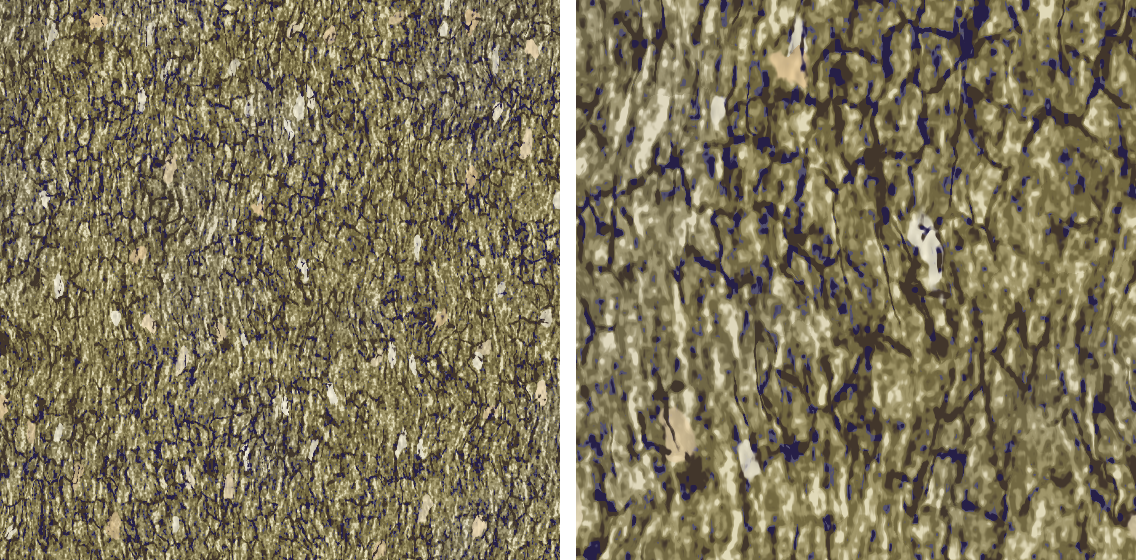
Left, the full canvas; right, a detail of the centre.
Write a WebGL 1 fragment shader that draws this texture.

```glsl
precision highp float;
uniform vec2 u_resolution;

const vec3 NAVY = vec3(0.15, 0.12, 0.28);
const vec3 SLATE = vec3(0.33, 0.32, 0.44);
const vec3 UMBER = vec3(0.26, 0.21, 0.17);
const vec3 OLIVE = vec3(0.45, 0.41, 0.25);
const vec3 LICHEN = vec3(0.63, 0.59, 0.41);
const vec3 CREAM = vec3(0.88, 0.85, 0.72);
const vec3 PEACH = vec3(0.91, 0.80, 0.61);
const vec3 CHALK = vec3(0.96, 0.94, 0.86);

vec2 hash2(vec2 p) {
  vec3 q = fract(p.xyx * vec3(0.1031, 0.1030, 0.0973));
  q += dot(q, q.yzx + 33.33);
  return fract((q.xx + q.yz) * q.zy);
}

float noise(vec2 p) {
  vec2 i = floor(p), f = fract(p);
  f = f * f * (3.0 - 2.0 * f);
  vec2 e = vec2(1.0, 0.0);
  return mix(mix(hash2(i).x, hash2(i + e).x, f.x),
             mix(hash2(i + e.yx).x, hash2(i + e.xx).x, f.x), f.y);
}

float fbm(vec2 p) {
  float sum = 0.0, amp = 0.53;
  for (int k = 0; k < 4; k++) {
    sum += amp * noise(p);
    p = p * 2.03 + 17.3;
    amp *= 0.5;
  }
  return sum;
}

// Bends straight outlines: slow sideways wander plus small ragged steps.
vec2 warp(vec2 p) {
  float wander = noise(p * vec2(9.0, 11.0)) - 0.5;
  vec2 ragged = vec2(fbm(p * vec2(70.0, 45.0) + 7.0), fbm(p * vec2(75.0, 50.0) + 91.0)) - 0.5;
  return p + vec2(wander * 0.03, 0.0) + ragged * vec2(0.012, 0.018);
}

// Bark plates: x = distance to the nearest border, y = random value per plate.
vec2 plates(vec2 p) {
  vec2 cell = floor(p), nearest = vec2(0.0), id = vec2(0.0);
  float best = 9.0, border = 9.0;
  for (int y = -1; y <= 1; y++) {
    for (int x = -1; x <= 1; x++) {
      vec2 c = cell + vec2(x, y);
      vec2 r = c + 0.1 + 0.8 * hash2(c + 50.0) - p;
      if (dot(r, r) < best) { best = dot(r, r); nearest = r; id = c; }
    }
  }
  for (int y = -2; y <= 2; y++) {
    for (int x = -2; x <= 2; x++) {
      vec2 c = cell + vec2(x, y);
      vec2 r = c + 0.1 + 0.8 * hash2(c + 50.0) - p;
      vec2 d = r - nearest;
      if (dot(d, d) > 0.0001) border = min(border, dot(0.5 * (r + nearest), normalize(d)));
    }
  }
  return vec2(border, hash2(id + 150.0).y);
}

// Scattered peeled spots: x = coverage, y = warmth.
vec2 flakes(vec2 p, vec2 grid, float chance) {
  vec2 cell = floor(p * grid), result = vec2(0.0);
  float ragged = 0.7 * (noise(p * vec2(130.0, 80.0) + 9.0) - 0.5);
  for (int y = -1; y <= 1; y++) {
    for (int x = -1; x <= 1; x++) {
      vec2 c = cell + vec2(x, y) + 20.0;
      vec2 pick = hash2(c + 300.0), look = hash2(c + 420.0);
      vec2 r = p - (c - 20.0 + hash2(c + 510.0)) / grid;
      r.x += r.y * (look.y - 0.6) * 0.5;
      vec2 size = mix(vec2(0.006, 0.013), vec2(0.012, 0.027), vec2(look.x, pick.y));
      float cover = 1.0 - smoothstep(0.85, 1.05, length(r / size) + ragged);
      cover *= step(pick.x, chance) * mix(0.7, 1.0, look.y);
      if (cover > result.x) result = vec2(cover, look.x);
    }
  }
  return result;
}

vec3 barkRamp(float t) {
  vec3 c = mix(UMBER, OLIVE, smoothstep(0.10, 0.37, t));
  c = mix(c, LICHEN, smoothstep(0.44, 0.68, t));
  return mix(c, CREAM, smoothstep(0.70, 0.96, t));
}

void main() {
  vec2 uv = gl_FragCoord.xy / u_resolution;
  vec2 p = warp(uv + 1.0);
  float streak = fbm(p * vec2(125.0, 32.0));
  float lee = fbm((p + vec2(0.0035, -0.003)) * vec2(125.0, 32.0));
  float fibre = noise(p * vec2(240.0, 60.0) + 33.0);
  float grain = noise(uv * vec2(290.0, 140.0));
  float speck = noise(uv * vec2(350.0, 310.0) + 60.0);

  // Cracks: thin broken plate borders and short upright fissures.
  vec2 plate = plates(p * vec2(44.0, 28.0));
  float depth = smoothstep(0.36, 0.66, noise(p * vec2(46.0, 32.0) + 5.0));
  float crack = (1.0 - smoothstep(0.02, 0.12, plate.x)) * depth;
  float ridge = abs(noise(p * vec2(75.0, 18.0) + 80.0) - 0.5);
  float fissure = (1.0 - smoothstep(0.01, 0.08, ridge)) * smoothstep(0.42, 0.68, noise(p * vec2(60.0, 30.0)));
  float gap = max(crack, fissure);

  // Brightness: lit and shaded relief, single fibres and grain.
  float tone = 0.545 + 0.42 * (streak - 0.5) + 0.80 * (streak - lee) + 0.42 * (fibre - 0.5);
  tone += 0.44 * (grain - 0.5) + 0.42 * (speck - 0.5);
  tone += 0.10 * (plate.y - 0.5) - 0.52 * gap;
  vec3 color = barkRamp(tone);

  // Greyer weathered areas and fine bluish specks in the dark fibres.
  float weathered = smoothstep(0.45, 0.75, fbm(uv * vec2(6.0, 5.0) + 31.0));
  float grey = dot(color, vec3(0.35, 0.5, 0.15));
  color = mix(color, vec3(grey) + vec3(0.02, 0.0, -0.04), 0.35 * weathered);
  float shade = fbm(uv * vec2(7.0, 9.0) + 63.0);
  float dust = noise(uv * vec2(280.0, 170.0) + 12.0);
  float blue = smoothstep(0.83, 0.90, shade * 0.65 + dust * 0.85) * (1.0 - smoothstep(0.34, 0.40, tone));
  color = mix(color, mix(NAVY, SLATE, smoothstep(0.20, 0.30, tone)), blue);

  // Pale peeled flakes, still cut by the deepest cracks.
  vec2 flake = flakes(p - 1.0, vec2(15.0, 11.0), 0.36);
  vec3 pale = mix(CHALK, PEACH, smoothstep(0.45, 0.95, flake.y)) * (0.84 + 0.2 * grain);
  color = mix(color, pale, flake.x * smoothstep(-0.1, 0.30, tone));

  gl_FragColor = vec4(color, 1.0);
}
```
